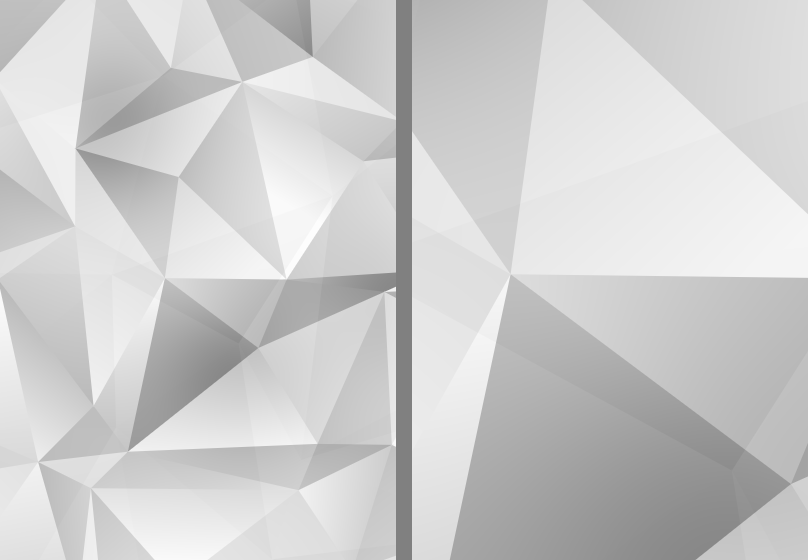
Left: the whole. Right: its middle third, enlarged.
Write a Shadertoy shader that draws this background.

```glsl
// Pale grey low-poly relief: a turned, jittered lattice is split into triangles,
// each with its own grey and linear shading, deepened in a few hollows.
// A coarser copy of the same mesh lies faintly on top as translucent planes.

vec2 hash22(vec2 p) {
    vec3 h = fract(p.xyx * vec3(0.1031, 0.1030, 0.0973));
    h += dot(h, h.yzx + 33.33);
    return fract((h.xx + h.yz) * h.zy);
}

float cross2(vec2 a, vec2 b) {
    return a.x * b.y - a.y * b.x;
}

// Jittered lattice corner
vec2 corner(vec2 id) {
    return id + 0.72 * (hash22(id) - 0.5);
}

// Signed distance to the line from a to b, positive on its left
float lineSide(vec2 p, vec2 a, vec2 b) {
    return cross2(b - a, p - a) / max(length(b - a), 1e-4);
}

// Distance inside a triangle of either winding
float insideTriangle(vec2 p, vec2 a, vec2 b, vec2 c) {
    float winding = cross2(b - a, c - a) < 0.0 ? -1.0 : 1.0;
    return min(min(winding * lineSide(p, a, b), winding * lineSide(p, b, c)),
               winding * lineSide(p, c, a));
}

float hollow(vec2 p, vec2 centre, float radius) {
    vec2 d = (p - centre) / radius;
    return exp(-dot(d, d));
}

// Grey of the triangle mesh at p, antialiased by coverage
float facets(vec2 p, float cells, vec2 offset) {
    vec2 q = mat2(0.83, 0.56, -0.56, 0.83) * p * cells + offset;
    float pixel = cells / iResolution.y;
    float depth = hollow(p, vec2(0.44, 0.34), 0.15)
                + hollow(p, vec2(0.71, 0.47), 0.15)
                + hollow(p, vec2(0.19, 0.78), 0.13);
    float sum = 0.0, weight = 0.0;

    for (int j = -1; j <= 1; j++)
    for (int i = -1; i <= 1; i++) {
        vec2 id = floor(q) + vec2(i, j);
        vec2 a = corner(id);
        vec2 b = corner(id + vec2(1, 0));
        vec2 c = corner(id + vec2(1, 1));
        vec2 d = corner(id + vec2(0, 1));
        bool flip = hash22(id + 7.3).x > 0.5;

        for (int k = 0; k < 2; k++) {
            // The two halves share either diagonal of the cell
            vec2 t0 = flip ? b : a;
            vec2 t1 = k == 0 ? (flip ? c : b) : (flip ? d : c);
            vec2 t2 = k == 0 ? (flip ? d : c) : (flip ? a : d);
            float cover = clamp(0.5 + insideTriangle(q, t0, t1, t2) / pixel, 0.0, 1.0);

            // Evenly spread greys, then a random slope across the facet
            float rank = fract(dot(id, vec2(0.7549, 0.5698)) + 0.5 * float(k));
            vec2 h = hash22(id + 31.7 + 13.1 * float(k));
            vec2 slope = (0.03 + 0.17 * h.y * h.y) * vec2(cos(6.2832 * h.x), sin(6.2832 * h.x));
            float tone = 0.93 - 0.2 * pow(rank, 1.4)
                       + dot(q - (t0 + t1 + t2) / 3.0, slope)
                       - 0.24 * rank * depth;
            sum += cover * clamp(tone, 0.5, 0.975);
            weight += cover;
        }
    }
    return sum / max(weight, 1e-3);
}

void mainImage(out vec4 fragColor, in vec2 fragCoord) {
    vec2 p = fragCoord / iResolution.y;
    float grey = facets(p, 5.2, vec2(3.4, 8.2));
    // Faint translucent planes
    grey += 0.12 * (facets(p, 3.1, vec2(17.6, 21.3)) - 0.82);
    fragColor = vec4(vec3(clamp(grey, 0.0, 1.0)), 1.0);
}
```
